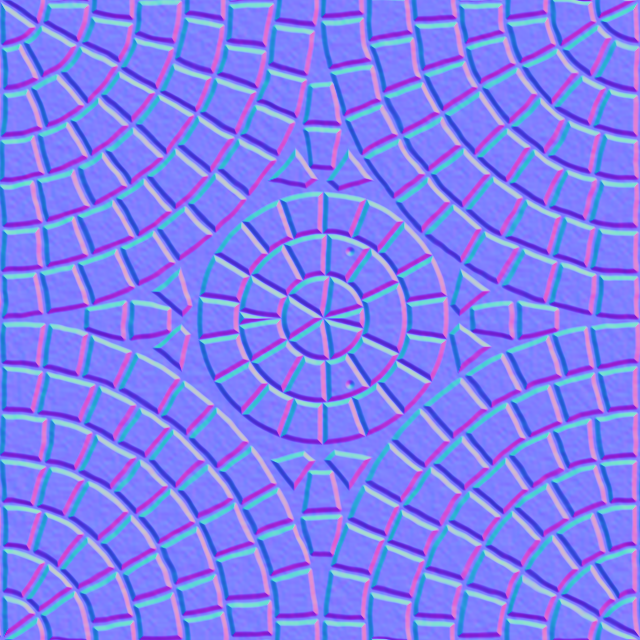
Give the GLSL for this texture map, as a Shadertoy shader.

```glsl
#define RING_WIDTH (0.5 / 7.0)
#define DISC_RING 0.0658
#define DISC_CENTER vec2(0.505, 0.503)
#define PAVING_GAP 0.0022
#define DISC_GAP 0.0006
#define BEVEL 0.0092
#define DEPTH 0.0078
#define WOBBLE 0.007
#define JITTER 0.22
#define ROUNDING 0.006
#define GRAIN 0.0006

const float PI = 3.14159265;

float hash(vec2 p) {
    return fract(sin(dot(p, vec2(127.1, 311.7))) * 43758.5453);
}

float noise(vec2 p) {
    vec2 i = floor(p), f = fract(p);
    f = f * f * (3.0 - 2.0 * f);
    return mix(mix(hash(i), hash(i + vec2(1, 0)), f.x),
               mix(hash(i + vec2(0, 1)), hash(i + vec2(1, 1)), f.x), f.y);
}

// Intersection of two inside distances with a rounded corner
float roundMin(float a, float b) {
    return max(ROUNDING, min(a, b)) - length(max(ROUNDING - vec2(a, b), 0.0));
}

// Distance to the nearest ring boundary
float ringEdge(float r, float width) {
    float f = fract(r / width);
    return min(f, 1.0 - f) * width;
}

// Quarter fans of stones around the four corners
float cornerFans(vec2 p) {
    vec2 corner = step(0.5, p);
    vec2 c = abs(p - corner);
    float r = length(c);
    float ring = floor(r / RING_WIDTH);
    if (ring > 6.0) return -0.1;
    float stepAngle = PI / (3.0 * (ring + 1.0));
    float t = atan(c.x, c.y) / stepAngle;
    float joint = floor(t + 0.5);
    float shift = hash(vec2(joint + 17.0 * ring, corner.x + 2.0 * corner.y)) - 0.5;
    float side = abs(t - joint - JITTER * shift * step(0.5, joint)) * stepAngle * r;
    return roundMin(ringEdge(r, RING_WIDTH), side) - PAVING_GAP;
}

// Three concentric rings; angles are folded about the left axis
float centerDisc(vec2 p) {
    vec2 c = p - DISC_CENTER;
    float r = length(c);
    float ring = floor(r / DISC_RING);
    if (ring > 2.0) return -0.1;
    float a = degrees(atan(abs(c.y), -c.x));
    float first = 33.0, spacing = 66.0, last = 2.0;
    if (ring == 1.0) {
        first = 0.0; spacing = 31.0; last = 5.0;
    } else if (ring == 2.0) {
        first = 10.0; spacing = 20.0; last = 8.0;
    }
    float joint = clamp(floor((a - first) / spacing + 0.5), 0.0, last);
    float target = first + joint * spacing;
    // The left joint opens into a thin sliver
    if (ring == 1.0 && joint == 0.0) target = 4.5 * (r / DISC_RING - 1.0);
    float side = r * abs(sin(radians(a - target)));
    float d = min(ringEdge(r, DISC_RING), side);
    return d - DISC_GAP;
}

// Stone with a symmetric taper from half width h0 to h1
float taperedStone(vec2 p, float y0, float y1, float h0, float h1) {
    float halfWidth = mix(h0, h1, (p.y - y0) / (y1 - y0));
    return roundMin(min(p.y - y0, y1 - p.y), halfWidth - abs(p.x));
}

// Inside distance to an edge of a clockwise polygon
float edge(vec2 p, vec2 a, vec2 b) {
    vec2 d = normalize(b - a);
    return dot(p - a, vec2(d.y, -d.x));
}

// Fillers between the fans, folded onto one arm
float fillerStones(vec2 p) {
    vec2 v = p - vec2(0.502, 0.5);
    vec2 q = abs(v.y) > abs(v.x) ? vec2(v.x, abs(v.y)) : vec2(v.y, abs(v.x));
    float outer = taperedStone(q, 0.304, 0.372, 0.033, 0.019);
    float inner = taperedStone(q, 0.234, 0.302, 0.021, 0.032);
    q.x = abs(q.x);
    vec2 tip = vec2(0.043, 0.268), right = vec2(0.082, 0.216);
    vec2 base = vec2(0.024, 0.202), left = vec2(0.005, 0.218);
    float kite = min(min(edge(q, tip, right), edge(q, right, base)),
                     min(edge(q, base, left), edge(q, left, tip)));
    return max(max(outer, inner), kite) - 0.001;
}

float height(vec2 p) {
    vec2 warp = vec2(noise(p * 17.0), noise(p * 17.0 + 40.0)) - 0.5;
    warp += 0.3 * (vec2(noise(p * 55.0 + 9.0), noise(p * 55.0 + 70.0)) - 0.5);
    vec2 w = p + WOBBLE * warp;
    float d = max(cornerFans(w), fillerStones(w));
    d = max(d, centerDisc(p + 0.35 * WOBBLE * warp));
    float h = DEPTH * smoothstep(-0.001, BEVEL - 0.001, d);
    h += GRAIN * (noise(p * 150.0) + 1.2 * noise(p * 75.0 + 5.0));
    // Two small pits in the middle ring
    vec2 c = p - DISC_CENTER;
    float pit = length(vec2(c.x - 0.042, abs(c.y) - 0.104));
    return h - 0.004 * (1.0 - smoothstep(0.0, 0.008, pit));
}

void mainImage(out vec4 fragColor, in vec2 fragCoord) {
    vec2 uv = fragCoord / iResolution.xy;
    vec2 e = vec2(0.0014, 0.0);
    vec2 slope = vec2(height(uv + e.xy) - height(uv - e.xy),
                      height(uv + e.yx) - height(uv - e.yx)) / (2.0 * e.x);
    vec3 normal = normalize(vec3(-slope, 1.0));
    fragColor = vec4(normal * 0.5 + 0.5, 1.0);
}
```
